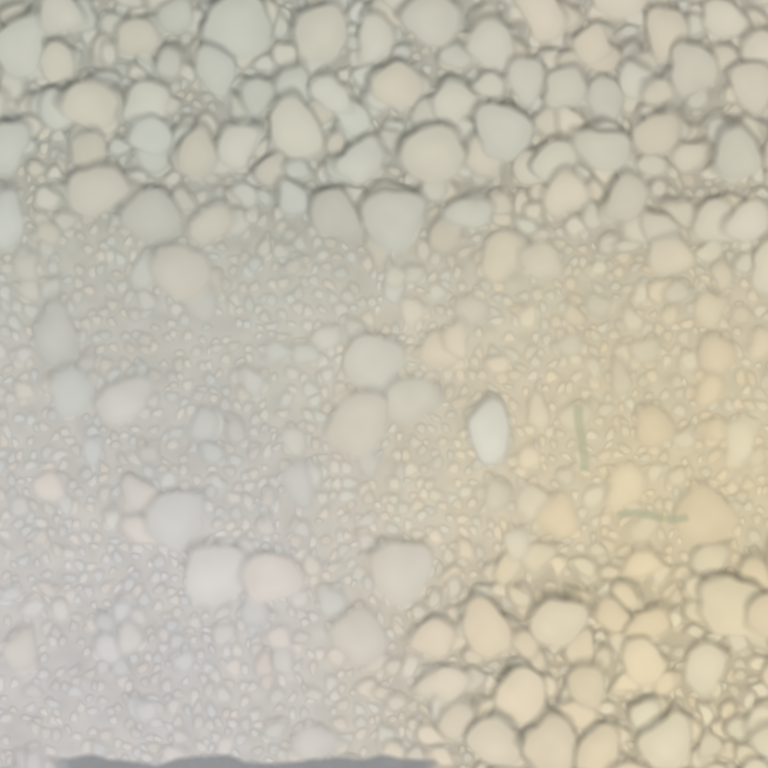
Reproduce this texture procedurally as a Shadertoy shader.

```glsl
// Pale river gravel seen through a soft, hazy lens: fine grit with packed cobbles
// along the top and lower right. Jittered staggered grids of rounded stones are
// painted from far to near, each casting a soft shadow above itself.

float hash(vec2 p) {
    vec3 q = fract(p.xyx * 0.1031);
    q += dot(q, q.yzx + 33.33);
    return fract((q.x + q.y) * q.z);
}

float noise(vec2 p) {
    vec2 i = floor(p), f = fract(p);
    f = f * f * (3.0 - 2.0 * f);
    return mix(mix(hash(i), hash(i + vec2(1, 0)), f.x),
               mix(hash(i + vec2(0, 1)), hash(i + vec2(1, 1)), f.x), f.y);
}

// Broad light: grey upper left, lilac lower left, warm sand on the right
vec3 groundTone(vec2 p) {
    vec3 left = mix(vec3(0.795, 0.782, 0.77), vec3(0.75, 0.748, 0.695), smoothstep(0.1, 0.9, p.y));
    vec3 right = mix(vec3(0.85, 0.805, 0.695), vec3(0.785, 0.765, 0.7), smoothstep(0.15, 0.95, p.y));
    vec3 tone = mix(left, right, smoothstep(0.25, 0.9, p.x + 0.12 * (noise(p * 4.0) - 0.5)));
    float warmth = exp(-8.0 * dot(p - vec2(0.87, 0.42), p - vec2(0.87, 0.42)));
    return tone + warmth * vec3(0.012, -0.002, -0.03);
}

// Where the large cobbles crowd together
float cobbleCover(vec2 p) {
    float upper = smoothstep(0.64, 0.82, p.y + 0.06 * p.x);
    float corner = smoothstep(0.42, 0.66, p.x) * (1.0 - smoothstep(0.19, 0.33, p.y));
    return max(upper, corner);
}

// Signed distance to a slightly lumpy ellipse
float outline(vec2 p, vec2 size, float turn, float seed) {
    float c = cos(turn), s = sin(turn);
    p = mat2(c, -s, s, c) * p / size;
    float a = atan(p.y, p.x + 1e-5);
    float lumps = 1.0 + 0.065 * sin(3.0 * a + seed) + 0.03 * sin(4.0 * a + 2.3 * seed);
    return (length(p) * lumps - 1.0) * min(size.x, size.y);
}

// Crescent shadow above the stone, then its softly domed face
void paintStone(inout vec3 col, vec2 p, vec2 size, float turn, float seed, vec3 tone, float shade) {
    float r = min(size.x, size.y);
    float soft = min(0.0062, 0.55 * r);
    float shadowDist = outline(p - vec2(-0.06, 0.23) * r, size, turn, seed);
    float dark = 1.0 - smoothstep(-soft, soft + 0.05 * r, shadowDist);
    col *= 1.0 - shade * dark * vec3(1.0, 0.98, 0.97);
    float d = outline(p, size, turn, seed);
    float dome = smoothstep(-0.7 * r, 0.0, d);
    vec3 face = tone * (1.02 - 0.035 * dome - 0.015 * p.y / r);
    col = mix(col, face, 1.0 - smoothstep(-soft, soft, d));
}

// One size class; kind 0 is grit, 1 pebbles, 2 cobbles
void paintLayer(inout vec3 col, vec2 p, float cells, float kind) {
    vec2 home = floor(p * cells);
    for (int j = 1; j >= -1; j--)
    for (int i = -2; i <= 2; i++) {
        vec2 id = home + vec2(float(i), float(j));
        vec2 key = id + 17.0 + 61.0 * kind + cells;
        vec2 jitter = vec2(hash(key + 3.7), hash(key + 9.2)) - 0.5;
        vec2 centre = (id + 0.5 + 0.65 * jitter + vec2(0.5 * mod(id.y, 2.0) - 0.25, 0.0)) / cells;
        float cover = cobbleCover(centre);
        float density = kind < 0.5 ? 0.9 : kind < 1.5 ? 0.22 + 0.6 * cover : 0.2 + 0.72 * cover;
        if (hash(key + 21.4) > density) continue;

        float pick = hash(key + 5.9), tint = hash(key + 13.1) - 0.5;
        float radius = mix(kind < 1.5 ? 0.3 : 0.34, 0.54, pick) / cells;
        vec2 size = radius * vec2(1.06, mix(0.7, 1.0, hash(key + 30.3)));
        vec3 tone = groundTone(centre) * (1.0 + 0.05 * (hash(key + 41.6) - 0.5));
        tone += tint * vec3(0.026, 0.0, -0.022) + 0.005 * kind;
        float shade = kind < 0.5 ? 0.085 : mix(0.09, 0.26, cover) + 0.06 * (pick - 0.5);
        paintStone(col, p - centre, size, 3.14 * hash(key + 50.8), 6.28 * pick, tone, shade);
    }
}

// Soft thin stem with a slight bend
float stem(vec2 p, vec2 extent) {
    p.y += 0.004 * sin(p.x * 60.0);
    p.x += 0.004 * sin(p.y * 50.0);
    vec2 q = abs(p) - extent;
    return 1.0 - smoothstep(0.0, 0.008, length(max(q, 0.0)));
}

void mainImage(out vec4 fragColor, in vec2 fragCoord) {
    vec2 uv = fragCoord / iResolution.y;
    vec2 p = uv + 0.014 * (vec2(noise(uv * 19.0), noise(uv * 19.0 + 40.0)) - 0.5);
    p += 0.005 * (vec2(noise(uv * 60.0 + 8.0), noise(uv * 60.0 + 90.0)) - 0.5);

    // Bed with blurred grit, then pebbles of two sizes and cobbles
    float cover = cobbleCover(uv);
    vec3 col = groundTone(uv) * (0.975 - 0.05 * cover + 0.05 * (noise(uv * 75.0) - 0.5));
    paintLayer(col, p, 58.0, 0.0);
    col *= 1.0 - 0.05 * cover;
    paintLayer(col, p, 33.0, 1.0);
    paintLayer(col, p, 21.0, 1.0);
    paintLayer(col, p, 13.0, 2.0);

    // A lone white pebble and two faint green stems
    paintStone(col, p - vec2(0.635, 0.435), vec2(0.025, 0.042), 0.12, 2.6, vec3(0.83, 0.82, 0.76), 0.26);
    float stems = max(stem(uv - vec2(0.757, 0.43), vec2(0.002, 0.038)),
                      stem(uv - vec2(0.85, 0.328), vec2(0.042, 0.001)));
    col = mix(col, vec3(0.68, 0.69, 0.57), 0.6 * stems);

    // Slate edge along the foot, then hazy mottling
    float span = smoothstep(0.05, 0.1, uv.x) * (1.0 - smoothstep(0.55, 0.575, uv.x));
    float edge = 0.001 + 0.016 * noise(vec2(uv.x * 34.0, 2.0));
    col = mix(col, vec3(0.53, 0.54, 0.55), 0.85 * span * (1.0 - smoothstep(edge - 0.005, edge + 0.005, uv.y)));
    col *= 1.0 + 0.025 * (noise(uv * 45.0 + 5.0) - 0.5) + 0.03 * (noise(uv * 7.0) - 0.5);
    fragColor = vec4(col, 1.0);
}
```
